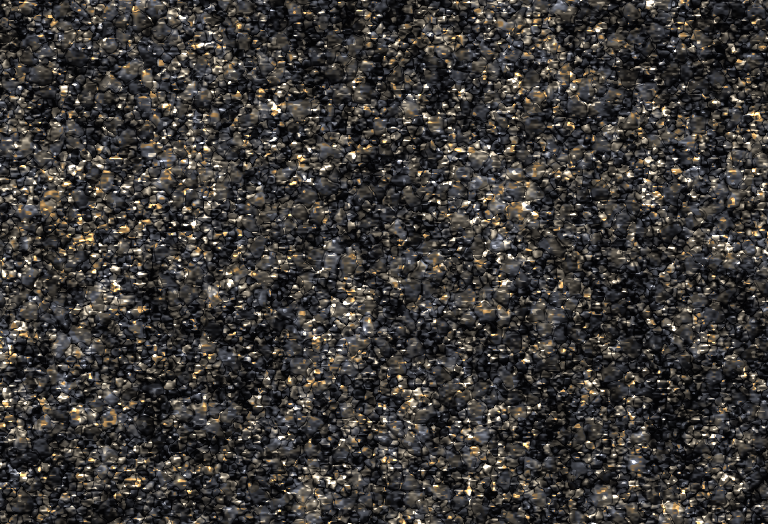
A Shadertoy shader for this texture:

```glsl
// Dark asphalt: packed grey stones with black gaps, fine grit and pale or amber glints.

// Sizes, as counts per canvas height
const float BIG_STONES = 31.0;
const float SMALL_STONES = 62.0;
const vec2 GRIT_SCALE = vec2(135.0, 235.0);
const vec2 GLINT_SCALE = vec2(105.0, 205.0);
const float CLUSTER_SCALE = 24.0;
const float PATCH_SCALE = 3.0;

// Strengths, in units of tonal deviation
const float BIG_SHARE = 0.42;
const float BODY = 1.3;
const float LIGHT = 1.0;
const float TONE_SPREAD = 1.4;
const float GRIT = 2.6;
const float CLUSTER = 1.4;
const float PATCH = 0.8;
const float GLINT = 1.6;
const float BIAS = -0.9;

// Tone curve and tints
const float MID_GREY = 0.192;
const float CONTRAST = 0.65;
const float GAP_DEPTH = 0.045;
const vec3 COOL = vec3(0.96, 0.99, 1.07);
const vec3 WARM = vec3(1.07, 1.0, 0.88);
const vec3 AMBER = vec3(1.25, 0.98, 0.62);

float hash(vec2 p) {
    vec3 q = fract(p.xyx * 0.1031);
    q += dot(q, q.yzx + 33.33);
    return fract((q.x + q.y) * q.z);
}

vec2 hash2(vec2 p) {
    return vec2(hash(p + 17.0), hash(p + 71.0));
}

float noise(vec2 p) {
    vec2 cell = floor(p), f = fract(p);
    f = f * f * (3.0 - 2.0 * f);
    vec2 e = vec2(0.0, 1.0);
    return mix(mix(hash(cell), hash(cell + e.yx), f.x),
               mix(hash(cell + e.xy), hash(cell + e.yy), f.x), f.y);
}

struct Stone {
    float edge;   // 0 at the gap, growing inwards
    float light;  // positive on the lit upper side
    float id;     // random value of the stone
};

// Irregular packed stones from warped cells
Stone stones(vec2 p) {
    p += 0.45 * (vec2(noise(p * 2.3 + 5.0), noise(p * 2.3 + 47.0)) - 0.5);
    vec2 base = floor(p);
    vec2 toCentre = vec2(0.0), nearestCell = base;
    float nearest = 9.0, second = 9.0;
    for (int j = -1; j <= 1; j++) {
        for (int i = -1; i <= 1; i++) {
            vec2 cell = base + vec2(i, j);
            vec2 d = p - cell - hash2(cell);
            float dist = length(d);
            if (dist < nearest) {
                second = nearest;
                nearest = dist;
                toCentre = d;
                nearestCell = cell;
            } else {
                second = min(second, dist);
            }
        }
    }
    return Stone(second - nearest, dot(toCentre, vec2(-0.3, 0.95)), hash(nearestCell + 131.0));
}

float stoneTone(Stone s, float tone) {
    return BODY * smoothstep(0.0, 0.35, s.edge) + LIGHT * s.light + TONE_SPREAD * (tone - 0.5);
}

void mainImage(out vec4 fragColor, in vec2 fragCoord) {
    vec2 p = fragCoord / iResolution.y;

    // Large matte stones lie among the small ones
    Stone big = stones(p * BIG_STONES + 200.0);
    Stone small = stones(p * SMALL_STONES + 400.0);
    float cover = step(big.id, BIG_SHARE) * smoothstep(0.04, 0.18, big.edge);
    float bigTone = mix(0.25, 0.75, big.id / BIG_SHARE);
    float tone = BIAS + mix(stoneTone(small, small.id), stoneTone(big, bigTone), cover);

    // Grit, clusters of shade, and broad patches
    float rough = mix(1.0, 0.62, cover);
    tone += GRIT * rough * (noise(p * GRIT_SCALE + 30.0) - 0.5);
    tone += CLUSTER * (noise(p * CLUSTER_SCALE + 60.0) - 0.5);
    tone += PATCH * (noise(p * PATCH_SCALE + 90.0) - 0.5);

    // Flat, sharp glints
    float glint = smoothstep(0.72, 0.88, noise(p * GLINT_SCALE + 700.0));
    tone += GLINT * rough * glint;

    // Skewed tone curve with deep gaps
    float grey = MID_GREY * exp(CONTRAST * tone) - GAP_DEPTH * smoothstep(0.2, -0.8, tone);

    // Cool stones, warm highlights and a few amber grains
    float hue = mix(small.id, noise(p * SMALL_STONES + 900.0), 0.5);
    vec3 tint = mix(COOL, WARM, smoothstep(0.35, 0.75, hue + 0.4 * grey - 0.05));
    float amber = smoothstep(0.6, 0.75, noise(p * SMALL_STONES * 1.2 + 1200.0));
    tint = mix(tint, AMBER, amber * smoothstep(0.25, 0.5, grey));
    vec3 color = max(grey, 0.015) * tint + vec3(0.0, 0.0, 0.005);
    fragColor = vec4(clamp(color, 0.0, 1.0), 1.0);
}
```
